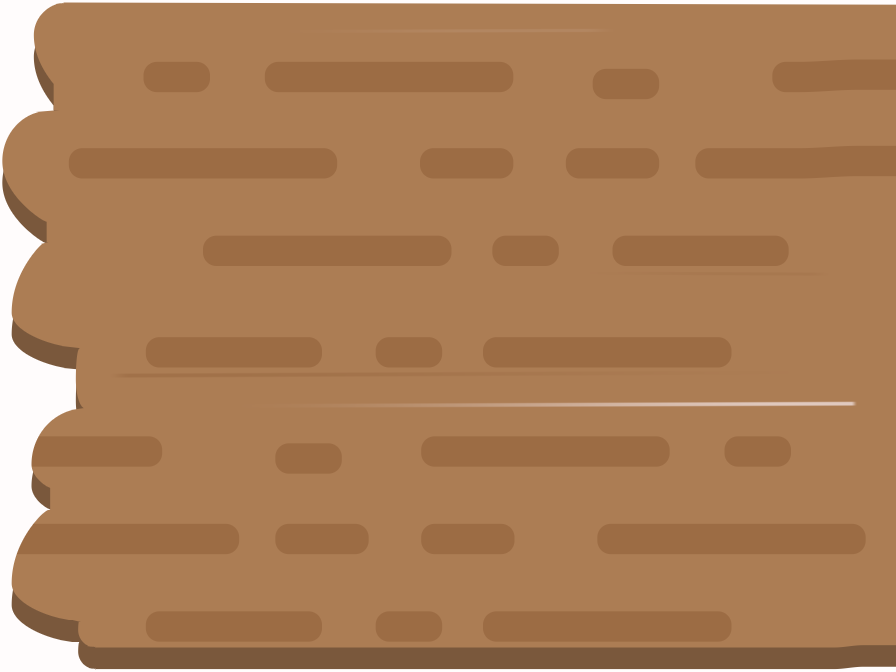
Write a Shadertoy shader that draws this texture.

```glsl
// A flat wooden board with a lobed, broken left end, drawn on a 768 x 576 design grid.
// The end is a chain of curved lobes; its thickness is the same shape shifted down.
// Grain dashes come from three row patterns, repeated mirrored in the lower half.

const vec2  GRID       = vec2(768.0, 576.0);
const vec3  BACKGROUND = vec3(1.0, 0.99, 0.99);
const vec3  WOOD       = vec3(0.675, 0.490, 0.330);
const vec3  GRAIN      = vec3(0.612, 0.424, 0.267);
const vec3  SIDE       = vec3(0.478, 0.347, 0.237);
const vec3  GLINT      = vec3(0.88, 0.79, 0.75);
const float TOP        = 2.0;    // upper border of the face
const float BOTTOM     = 555.0;  // lower border of the face
const float THICKNESS  = 18.5;   // visible side below the face
const float DASH_HALF  = 13.0;   // half height of a dash
const float DASH_ROUND = 11.5;   // corner radius of a dash
const float MIRROR_SUM = 801.0;  // x + mirrored x
const int   LOBES = 7, ROWS = 7, DASHES = 4;

// Lobe ends: upper x, y, lower x, y
const vec4 LOBE_ENDS[LOBES] = vec4[](
    vec4(58, 2, 46, 72),    vec4(42, 95, 40, 190), vec4(38, 208, 68, 298),
    vec4(68, 299, 73, 350), vec4(73, 350, 43, 418), vec4(42, 437, 68, 532),
    vec4(68, 532, 82, 555));
// Lobe tips: x, y, roundness above, roundness below
const vec4 LOBE_TIPS[LOBES] = vec4[](
    vec4(29, 30, 1, 0),   vec4(2, 138, 1, 0.2),    vec4(10, 268, 0.2, 0.7),
    vec4(65, 325, 1, 1),  vec4(27, 398, 1, 0.3),   vec4(10, 500, 0.3, 0.7),
    vec4(67, 540, 1, 1));
// Start and end of each dash, four per pattern; the last one lies off the board
const vec2 DASH_SPANS[3 * DASHES] = vec2[](
    vec2(123, 180), vec2(227, 440), vec2(508, 565), vec2(662, 813),
    vec2(59, 289),  vec2(360, 440), vec2(485, 565), vec2(596, 825),
    vec2(174, 387), vec2(422, 479), vec2(525, 676), vec2(900, 1000));
const float ROW_Y[ROWS] = float[](66.0, 140.0, 215.0, 302.0, 387.0, 462.0, 537.0);

// Smooth coverage of the region where d is positive
float coverage(float d) {
    float slope = max(length(vec2(dFdx(d), dFdy(d))), 1e-4);
    return clamp(0.5 + d / slope, 0.0, 1.0);
}

// Left border of the face at height y
float leftEdge(float y) {
    float x = LOBE_ENDS[0].x;
    for (int i = 0; i < LOBES; i++) {
        vec4 ends = LOBE_ENDS[i], tip = LOBE_TIPS[i];
        if (y < ends.y) break;
        bool above = y < tip.y;
        vec2 end = above ? ends.xy : ends.zw;
        float u = clamp((y - tip.y) / (end.y - tip.y), 0.0, 1.0);
        float bend = mix(u * u, 1.0 - sqrt(1.0 - u * u), above ? tip.z : tip.w);
        x = mix(tip.x, end.x, bend);
    }
    return x;
}

// Positive inside the face; the borders dip slightly toward the right
float face(vec2 p) {
    float top = TOP + 2.0 * p.x / GRID.x;
    float bottom = BOTTOM - 2.0 * smoothstep(715.0, 740.0, p.x);
    return min(p.x - leftEdge(p.y), min(p.y - top, bottom - p.y));
}

float roundedBox(vec2 p, vec2 halfSize) {
    vec2 q = abs(p) - halfSize + DASH_ROUND;
    return length(max(q, 0.0)) + min(max(q.x, q.y), 0.0) - DASH_ROUND;
}

// Signed distance to the nearest grain dash
float grainDistance(vec2 p) {
    float d = GRID.x;
    for (int row = 0; row < ROWS; row++) {
        bool mirrored = row > 2;
        int pattern = mirrored ? (row - 1) % 3 : row;
        for (int k = 0; k < DASHES; k++) {
            vec2 span = DASH_SPANS[pattern * DASHES + k];
            float middle = 0.5 * (span.x + span.y);
            vec2 center = vec2(mirrored ? MIRROR_SUM - middle : middle, ROW_Y[row]);
            if (pattern == 0 && k == 2) center.y += 6.0;   // one dash sags
            if (row < 2) center.y -= 2.0 * smoothstep(685.0, 735.0, p.x);
            d = min(d, roundedBox(p - center, vec2(0.5 * (span.y - span.x), DASH_HALF)));
        }
    }
    return d;
}

// Thin scratch from a to b, fading in up to fadeIn and out from fadeOut (0..1)
float scratch(vec2 p, vec2 a, vec2 b, float width, float fadeIn, float fadeOut) {
    float t = (p.x - a.x) / (b.x - a.x);
    float across = abs(p.y - mix(a.y, b.y, t));
    float along = smoothstep(0.0, fadeIn, t) * (1.0 - smoothstep(fadeOut, 1.0, t));
    return along * (1.0 - smoothstep(0.3 * width, width, across));
}

void mainImage(out vec4 fragColor, in vec2 fragCoord) {
    vec2 p = fragCoord / iResolution.xy * GRID;
    p.y = GRID.y - p.y;   // the design grid runs downward

    // Face with grain
    vec3 wood = mix(WOOD, GRAIN, coverage(-grainDistance(p)));

    // Wear
    wood = mix(wood, GRAIN, 0.7 * scratch(p, vec2(92, 322), vec2(745, 319), 2.5, 0.03, 0.1));
    wood = mix(wood, GRAIN, 0.3 * scratch(p, vec2(480, 234), vec2(715, 235), 2.0, 0.6, 0.9));
    wood = mix(wood, GLINT, 0.12 * scratch(p, vec2(230, 27), vec2(530, 26), 2.0, 0.6, 0.9));
    wood = mix(wood, GLINT, scratch(p, vec2(190, 348), vec2(735, 346), 2.4, 0.95, 0.99));

    // Side below, then face on top
    vec3 color = mix(BACKGROUND, SIDE, coverage(face(p - vec2(0.0, THICKNESS))));
    color = mix(color, wood, coverage(face(p)));
    fragColor = vec4(color, 1.0);
}
```
